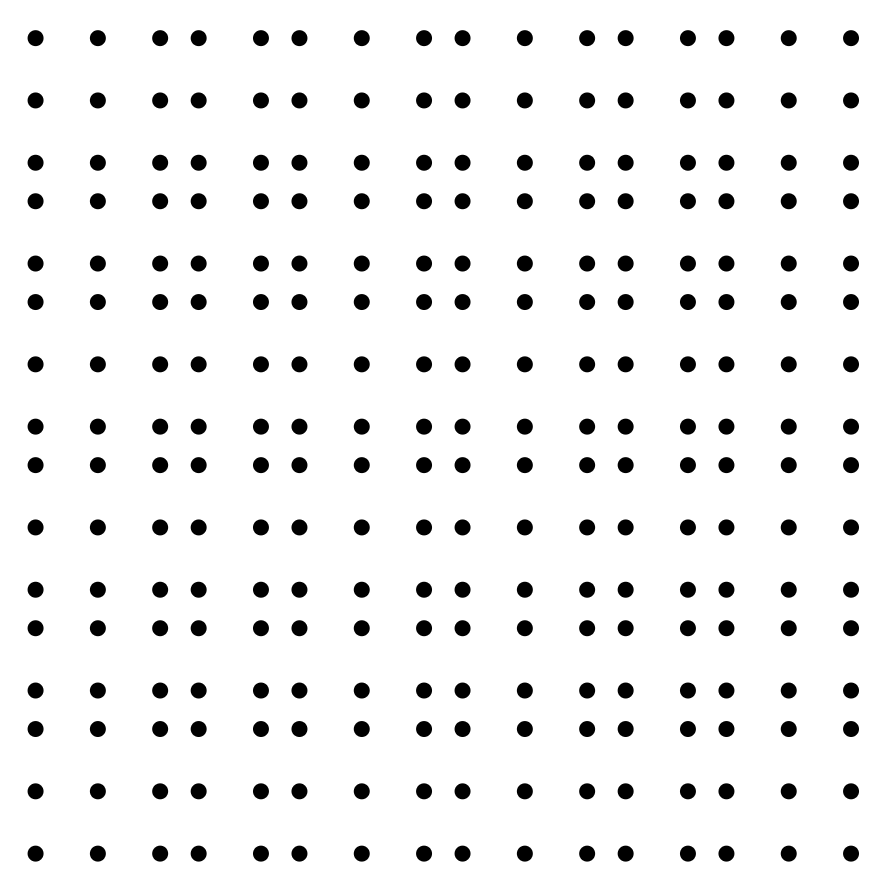
Reproduce this pattern procedurally as a Shadertoy shader.

```glsl
// A 16 by 16 grid of round black dots on white, spaced by a Fibonacci sequence.
// Both axes share one series of long and short gaps in the golden ratio, so the
// nearest dot is found by searching each axis on its own.

#define DOTS 16
#define PHI 1.618034
#define SHORT_GAP 0.04297          // in canvas heights; long gap is PHI times this
#define PHASE 0.865                // selects the stretch of the sequence
#define FIRST_DOT vec2(0.0397, 0.0473)
#define DOT_RADIUS 0.0089
#define INK vec3(0.0)
#define PAPER vec3(1.0)

// Position of the n-th grid line, measured from the first.
float fibonacciLine(float n) {
    float longGaps = floor(n / PHI + PHASE);
    return SHORT_GAP * (n + (PHI - 1.0) * longGaps);
}

// Distance to the nearest grid line along each axis.
vec2 nearestLines(vec2 p) {
    vec2 nearest = vec2(1e3);
    for (int i = 0; i < DOTS; i++) {
        nearest = min(nearest, abs(p - fibonacciLine(float(i))));
    }
    return nearest;
}

void mainImage(out vec4 fragColor, in vec2 fragCoord) {
    vec2 p = fragCoord / iResolution.y - FIRST_DOT;
    float dist = length(nearestLines(p)) - DOT_RADIUS;

    // One-pixel edge coverage
    float coverage = clamp(0.5 - dist * iResolution.y, 0.0, 1.0);
    fragColor = vec4(mix(PAPER, INK, coverage), 1.0);
}
```
